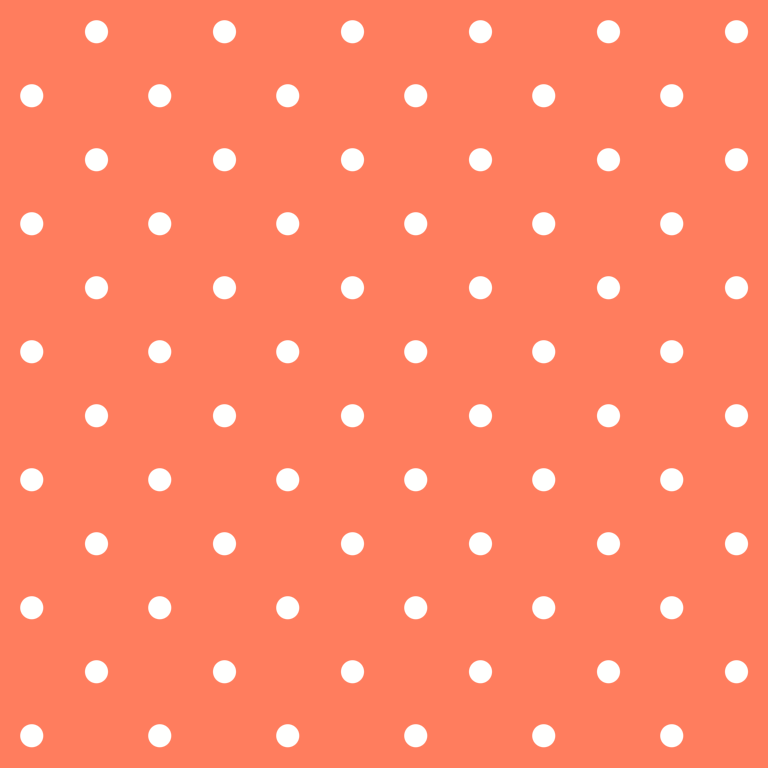
Reproduce this pattern procedurally as a three.js fragment shader.

```glsl
// Staggered white polka dots on a coral ground, six repeats across and down.
varying vec2 vUv;

const float REPEATS = 6.0;
const float DOT_RADIUS = 0.09;       // in repeat units
const float EDGE_SOFTNESS = 0.006;   // half width of the smoothed rim
const vec2 LOWER_DOT = vec2(0.248, 0.252);
const vec2 UPPER_DOT = vec2(0.754, 0.752);
const vec3 CORAL = vec3(1.0, 0.49, 0.37);
const vec3 WHITE = vec3(1.0, 1.0, 0.995);

// Signed distance to a dot that wraps around the repeat
float dotDistance(vec2 p, vec2 center) {
  vec2 offset = fract(p - center + 0.5) - 0.5;
  return length(offset) - DOT_RADIUS;
}

void main() {
  vec2 p = vUv * REPEATS;

  // Two dots per repeat form the staggered rows
  float d = min(dotDistance(p, LOWER_DOT), dotDistance(p, UPPER_DOT));
  float coverage = 1.0 - smoothstep(-EDGE_SOFTNESS, EDGE_SOFTNESS, d);

  gl_FragColor = vec4(mix(CORAL, WHITE, coverage), 1.0);
}
```
